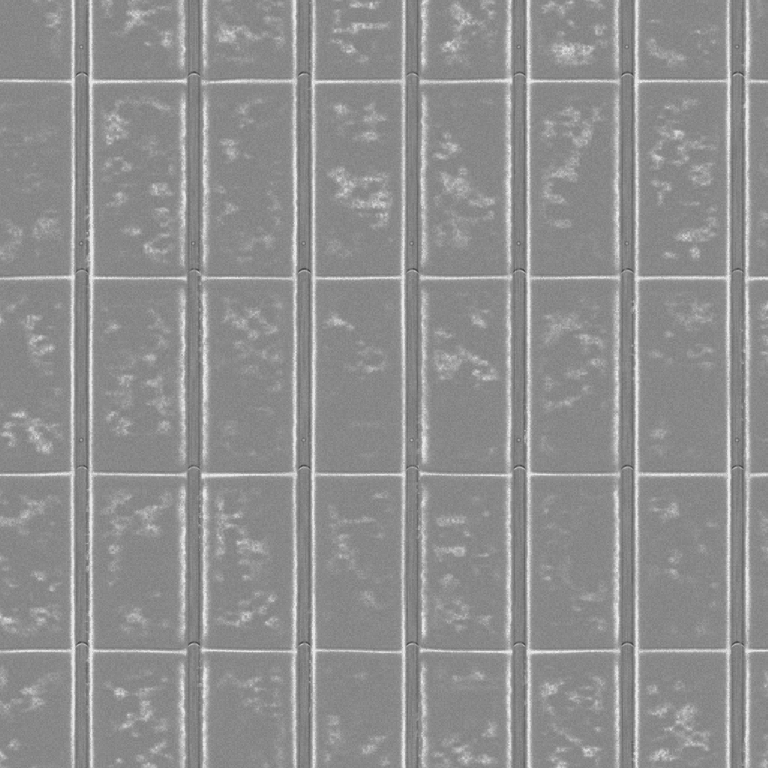
Reproduce this texture map procedurally as a three.js fragment shader.

```glsl
// Grey wear map of upright tiles, seven across and four down, with pale worn rims.
// Distances to the nearest groove and row joint shape the rims; value noise
// adds crumbling edges, speckled scuffs and fine grain.
varying vec2 vUv;

float hash(vec2 p) {
  vec3 q = fract(vec3(p.xyx) * 0.1031);
  q += dot(q, q.yzx + 33.33);
  return fract((q.x + q.y) * q.z);
}

float noise(vec2 p) {
  vec2 i = floor(p), f = fract(p);
  f = f * f * (3.0 - 2.0 * f);
  return mix(mix(hash(i), hash(i + vec2(1.0, 0.0)), f.x),
             mix(hash(i + vec2(0.0, 1.0)), hash(i + 1.0), f.x), f.y);
}

// Soft band of the given half width around zero
float band(float d, float halfWidth) {
  return exp(-d * d / (halfWidth * halfWidth));
}

void main() {
  vec2 p = vUv;

  // Nearest vertical groove, with a slight drift in spacing
  float across = p.x * 7.0 - 0.747;
  float groove = mod(floor(across + 0.5), 7.0);
  float gx = (fract(across + 0.5) - 0.5) / 7.0 - 0.004 * sin(0.8976 * groove);
  float a = abs(gx);
  float side = step(0.0, gx);
  float column = mod(groove + side + 6.0, 7.0);

  // Nearest row joint; the lowest row is a little shorter
  float dy = 1.0, row = 0.0;
  for (int k = 0; k < 4; k++) {
    float joint = 0.126 + 0.256 * float(k) + (k == 0 ? 0.026 : 0.0);
    float d = fract(p.y - joint + 0.5) - 0.5;
    if (abs(d) < abs(dy)) { dy = d; row = float(k); }
  }
  float tileRow = mod(row + step(0.0, dy), 4.0);
  float tileSeed = hash(vec2(column, tileRow) + 7.3);
  float edgeSeed = hash(vec2(groove * 2.0 + side, 19.7));
  float speckle = noise(p * 300.0 + 3.0);

  // Tile face: faint speckled scuffs, some drawn out into level streaks
  vec2 q = p + tileSeed * 9.0;
  float inside = smoothstep(0.02, 0.04, a) * smoothstep(0.012, 0.04, abs(dy));
  float cluster = smoothstep(0.2, 0.65, noise(q * vec2(22.0, 26.0)));
  float cloud = 0.55 * noise(q * vec2(58.0, 70.0)) + 0.45 * noise(q * vec2(85.0, 150.0) + 5.0);
  float scuff = smoothstep(0.42, 0.85, cloud) * (0.3 + 1.3 * speckle);
  float face = 0.53 + inside * cluster * scuff * (0.1 + 0.12 * tileSeed);

  // Recessed groove: lengthwise streaks, dark walls, and chips on its right
  float streak = noise(vec2(gx * 600.0 + groove * 31.0, p.y * 40.0)) - 0.5;
  float channel = 0.517 + 0.06 * streak;
  channel -= 0.085 * band(gx - 0.0064, 0.0014) + 0.05 * band(gx + 0.0068, 0.0012);
  float chips = smoothstep(0.5, 0.75, noise(p * vec2(300.0, 260.0)))
              * smoothstep(0.5, 0.8, noise(vec2(groove * 13.0, p.y * 9.0)))
              * band(gx - 0.0075, 0.003);
  float grey = mix(channel, face, smoothstep(0.007, 0.01, a));
  grey += 0.26 * chips * (speckle - 0.1);

  // Worn vertical rims: crisp continuous ones, and soft crumbling ones
  float soft = smoothstep(0.35, 0.85, edgeSeed);
  float lean = 0.0016 * (noise(vec2(edgeSeed * 90.0, p.y * 8.0)) - 0.5);
  float fray = 0.0016 * (noise(vec2(edgeSeed * 50.0, p.y * 140.0)) - 0.5);
  float e = a - 0.0116 - 0.0018 * soft - lean - fray * (0.4 + soft);
  float swell = noise(vec2(edgeSeed * 70.0, p.y * 18.0));
  float spread = mix(0.0028, 0.0056, soft) * (0.75 + 0.5 * swell);
  float crumble = mix(1.0, 0.3 + 0.8 * noise(p * vec2(150.0, 110.0)) + 0.6 * speckle,
                      0.2 + 0.65 * soft);
  float strength = mix(0.32, 0.25, soft)
                 * (0.72 + 0.45 * noise(vec2(groove * 7.0 + side * 3.0, p.y * 12.0)));
  float softEnd = mix(1.0, smoothstep(0.006, 0.028, abs(dy)), soft);
  float rim = e < 0.0 ? band(e, 0.0021) : band(e, spread);
  rim += 0.14 * exp(-max(e, 0.0) / 0.006) * smoothstep(-0.002, 0.0, e);
  grey += rim * crumble * strength * softEnd;

  // Row joints: thin tilted pale lines, tapering wide where they meet a groove
  float jointSeed = hash(vec2(column, row) + 41.9);
  float along = fract(across) - 0.5;
  float h = dy - 0.005 * (jointSeed - 0.5) * along
          - 0.0014 * (noise(vec2(p.x * 22.0, row * 11.0)) - 0.5);
  float flare = exp(-max(a - 0.011, 0.0) / 0.0045);
  float onTile = smoothstep(0.0075, 0.0115, a);
  float swollen = noise(vec2(p.x * 18.0, row * 23.0 + 4.0)) * jointSeed;
  float line = band(h, 0.0014 + 0.0017 * swollen + 0.0024 * flare);
  float lineWear = 0.2 + 0.15 * noise(vec2(p.x * 30.0, row * 17.0));
  grey = mix(grey, max(grey, 0.54 + lineWear), line * onTile);
  grey += onTile * 0.035 * band(h + 0.001, 0.0055);
  grey -= onTile * 0.05 * band(h - 0.0042, 0.0013) * (1.0 - flare);

  // Small arched cap across the groove, with a shadow and a rare pit above
  float arch = dy - 0.0095 + a * a * 60.0;
  float inGroove = 1.0 - smoothstep(0.0055, 0.0095, a);
  float broken = 0.2 + 1.1 * noise(p * vec2(280.0, 60.0));
  grey += inGroove * broken * (0.2 * band(arch, 0.0011) - 0.22 * band(arch - 0.0025, 0.0013));
  float pit = length(vec2(gx + 0.001, dy - 0.045));
  float hasPit = step(0.5, hash(vec2(row, 5.1))) * step(0.5, hash(vec2(groove, row)));
  grey += hasPit * (0.18 * band(pit, 0.0013) - 0.08 * band(pit - 0.0025, 0.001));

  // Fine grain over everything, stronger on worn parts
  vec2 cell = floor(p * 512.0);
  float grain = hash(cell) + hash(cell + 71.0) - 1.0;
  grey += grain * (0.031 + 0.22 * clamp(grey - 0.54, 0.0, 0.2));
  gl_FragColor = vec4(vec3(clamp(grey, 0.3, 0.9)), 1.0);
}
```
